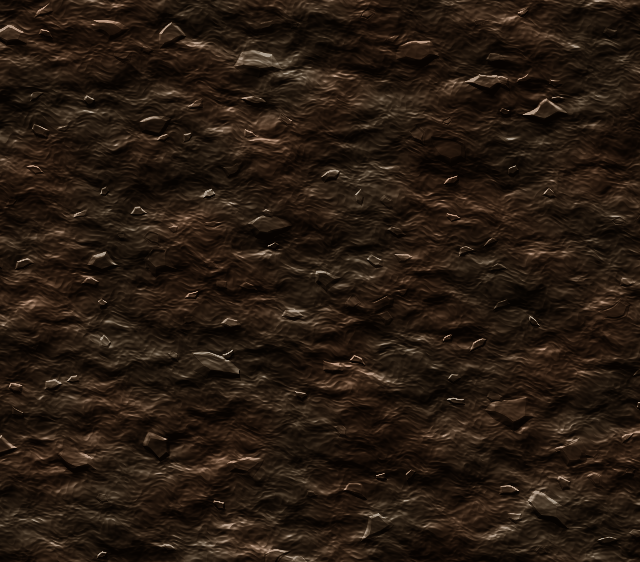
Reproduce this texture procedurally as a Shadertoy shader.

```glsl
// Rough dark earth under low light: layered gradient noise forms crumbs and crests,
// scattered tilted polygons form stones and flakes. The slope towards the light, less
// a short horizon shadow, drives an exponential ramp from near black to pale tan.

#define CRUMB_SCALE 11.0
#define CRUMB_STRETCH 1.6
#define CRUMB_LEAN 0.12
#define WARP 0.012
#define STONE_CELL 0.13
#define FLAKE_CELL 0.055
#define STONE_SLOPE 2.1
#define LIGHT_GAIN 0.62
#define SHADOW_GAIN 0.55
#define EXPOSURE 0.08
#define EARTH_TONE vec3(0.130, 0.085, 0.050)
#define TONE_CONTRAST vec3(0.62, 0.73, 0.88)

const vec2 LIGHT_DIR = vec2(-0.29, 0.957);

vec2 hash2(vec2 p) {
    vec3 q = fract(p.xyx * vec3(0.1031, 0.1030, 0.0973));
    q += dot(q, q.yzx + 33.33);
    return fract((q.xx + q.yz) * q.zy);
}

float cornerSlope(vec2 cell, vec2 offset) {
    float angle = 6.2832 * hash2(cell).x;
    return dot(vec2(cos(angle), sin(angle)), offset);
}

float gradientNoise(vec2 p) {
    vec2 i = floor(p), f = p - i;
    vec2 u = f * f * f * (f * (f * 6.0 - 15.0) + 10.0);
    vec2 e = vec2(1.0, 0.0);
    return mix(mix(cornerSlope(i, f), cornerSlope(i + e, f - e), u.x),
               mix(cornerSlope(i + e.yx, f - e.yx), cornerSlope(i + 1.0, f - 1.0), u.x), u.y);
}

mat2 rotation(float a) {
    return mat2(cos(a), sin(a), -sin(a), cos(a));
}

// Crumbs: plain octaves alternate with folded ones that leave sharp crests
float crumbs(vec2 p) {
    vec2 q = vec2(p.x / CRUMB_STRETCH, p.y + CRUMB_LEAN * p.x) * CRUMB_SCALE;
    float height = 0.0, amplitude = 1.0 / CRUMB_SCALE;
    for (int i = 0; i < 5; i++) {
        float n = gradientNoise(q + 37.0);
        height += amplitude * ((i & 1) == 1 ? -sqrt(n * n + 0.002) : n);
        q = rotation(0.35) * q * 2.03 + 17.3;
        amplitude *= i == 3 ? 0.36 : 0.5;
    }
    return height;
}

// Stones: one tilted, truncated polygon in some cells; returns height and coverage
vec2 stones(vec2 p, float cellSize, float share, float seed) {
    vec2 g = rotation(0.4 + seed) * p / cellSize;
    vec2 id = floor(g);
    vec2 look = hash2(id + 71.0 * seed + 50.0);
    vec2 place = hash2(id + 43.0 * seed + 90.0);
    if (look.x > share) return vec2(0.0);

    float radius = mix(0.16, 0.29, place.x * place.y + 0.3 * look.y);
    vec2 q = rotation(-0.4 - seed) * (fract(g) - 0.5 - (place - 0.5) * 0.4) / radius;
    vec2 local = rotation((look.y - 0.5) * 1.3) * q * vec2(0.9, 1.5);

    float edge = 0.0;
    for (int k = 0; k < 5; k++) {
        float side = float(k);
        vec2 r = hash2(id + 13.0 * side + seed);
        float angle = 1.2566 * (side + 0.7 * r.x);
        edge = max(edge, dot(local, vec2(cos(angle), sin(angle))) * mix(0.9, 1.35, r.y));
    }
    float tilt = mix(-0.15, 0.65, place.y);
    float top = 0.38 - tilt * q.y;
    float height = max(min(1.0 - edge, top), 0.0);
    return vec2(height * radius * cellSize * STONE_SLOPE, smoothstep(0.0, 0.3, 1.0 - edge));
}

float relief(vec2 p) {
    vec2 bend = vec2(gradientNoise(p * 19.0 + 5.0), gradientNoise(p * 23.0 + 61.0));
    vec2 q = p + WARP * bend;
    vec2 large = stones(q, STONE_CELL, 0.36, 0.0);
    vec2 small = stones(q, FLAKE_CELL, 0.30, 1.0);
    float rough = 1.0 - 0.5 * max(large.y, 0.5 * small.y);
    return crumbs(q) * rough + max(large.x, small.x);
}

void mainImage(out vec4 fragColor, in vec2 fragCoord) {
    vec2 p = fragCoord / iResolution.y;

    // Slope facing the light
    float reach = 0.002;
    float height = relief(p);
    float slope = (height - relief(p + LIGHT_DIR * reach)) / reach;

    // Steepest ground between here and the light
    float horizon = 0.0;
    for (int i = 1; i <= 4; i++) {
        float t = 0.006 * float(i);
        horizon = max(horizon, (relief(p + LIGHT_DIR * t) - height) / t);
    }
    float shadow = max(horizon - 0.75, 0.0);

    // Broad changes of moisture and hue
    float damp = gradientNoise(p * 3.2 + 8.0);
    float hue = smoothstep(-0.4, 0.4, gradientNoise(p * 7.0 + 29.0));
    float tone = LIGHT_GAIN * slope - SHADOW_GAIN * shadow + EXPOSURE + 0.7 * damp;
    tone = clamp(tone, -2.6, 2.7);

    vec3 color = EARTH_TONE * exp(tone * TONE_CONTRAST);
    color *= mix(vec3(1.05, 0.97, 0.93), vec3(0.97, 1.02, 1.04), hue);
    fragColor = vec4(color, 1.0);
}
```
